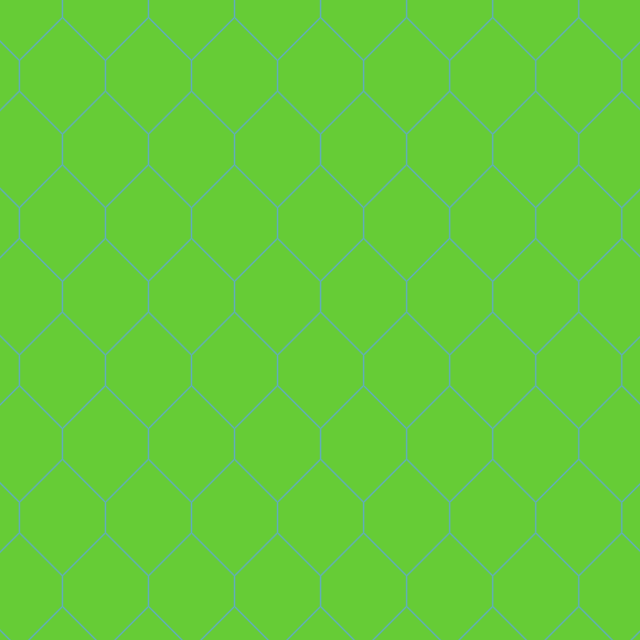
This pattern is drawn by a WebGL 1 fragment shader. Its source:

```glsl
precision highp float;

// A honeycomb of tall hexagons on flat green, outlined by thin blue lines.
// Two interleaved rectangular lattices hold the cell centres; the distance
// to the border of the cell containing the point draws the outline.

uniform vec2 u_resolution;

const float CELL_WIDTH = 0.13446;             // spacing of cells across
const float ROW_PITCH = 0.11504;              // spacing of staggered rows
const vec2 FIRST_CENTRE = vec2(0.0303, 0.0763);
const float LINE_WIDTH = 0.0019;
const vec3 FILL_COLOUR = vec3(0.40, 0.80, 0.21);
const vec3 LINE_COLOUR = vec3(0.376, 0.66, 0.81);

// Offset from the nearest centre of a rectangular lattice.
vec2 nearestCentreOffset(vec2 p, vec2 period) {
    return (fract(p / period + 0.5) - 0.5) * period;
}

// Signed distance to the sides of a hexagon with upright flanks
// and 45 degree shoulders; negative inside.
float hexagonDistance(vec2 p) {
    p = abs(p);
    float apexHeight = 0.5 * ROW_PITCH + 0.25 * CELL_WIDTH;
    float flank = p.x - 0.5 * CELL_WIDTH;
    float shoulder = (p.x + p.y - apexHeight) * sqrt(0.5);
    return max(flank, shoulder);
}

// Distance to the nearest shared border of the tiling.
float borderDistance(vec2 p) {
    vec2 period = vec2(CELL_WIDTH, 2.0 * ROW_PITCH);
    float evenRows = hexagonDistance(nearestCentreOffset(p, period));
    float oddRows = hexagonDistance(nearestCentreOffset(p - 0.5 * period, period));
    return abs(min(evenRows, oddRows));
}

void main() {
    float canvasSize = min(u_resolution.x, u_resolution.y);
    vec2 position = gl_FragCoord.xy / canvasSize;
    float pixel = 1.0 / canvasSize;

    // Soft edge one pixel to either side of the line border
    float halfWidth = 0.5 * LINE_WIDTH;
    float distanceToLine = borderDistance(position - FIRST_CENTRE);
    float line = 1.0 - smoothstep(halfWidth - pixel, halfWidth + pixel, distanceToLine);

    gl_FragColor = vec4(mix(FILL_COLOUR, LINE_COLOUR, line), 1.0);
}
```
